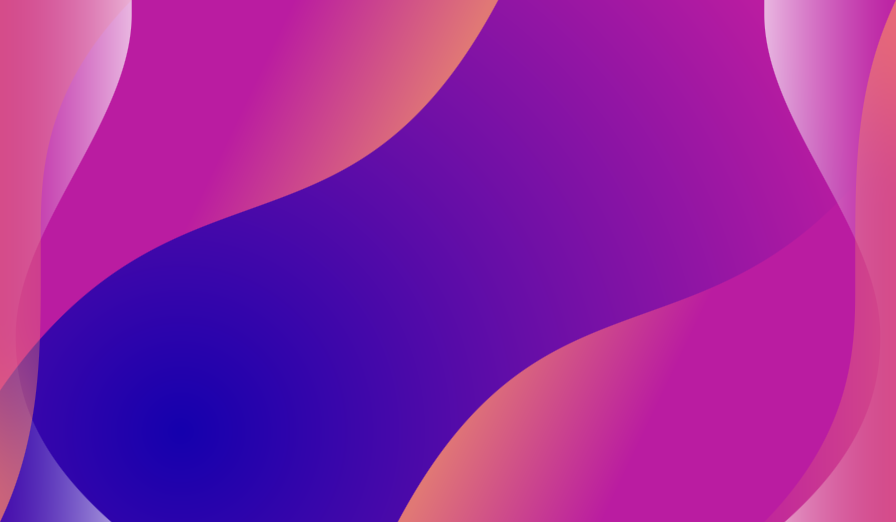
Write a Shadertoy shader that draws this background.

```glsl
// Flowing waves on a blue to magenta glow: two opaque blobs with orange rims,
// plus translucent orange and white veils at both sides. Each shape is a power
// curve; the second copy of each comes from a half turn or a mirror.

const vec2 SIZE = vec2(1.7143, 1.0);          // canvas in units of its height

const vec3 BLUE    = vec3(0.08, 0.00, 0.68);
const vec3 MAGENTA = vec3(0.73, 0.11, 0.63);
const vec3 RIM     = vec3(0.88, 0.47, 0.46);
const vec3 ORANGE  = vec3(0.95, 0.49, 0.42);
const vec3 WHITE   = vec3(1.0);

const vec2  GLOW_CENTER = vec2(0.346, 0.174);
const float GLOW_RADIUS = 1.38;

const vec2  BLOB_BEND  = vec2(0.469, 0.596);  // inflection of the blob edge
const float BLOB_SLOPE = 0.36;
const vec2  RIM_START  = vec2(0.435, 0.732);  // where the rim colour sets in
const vec2  RIM_DIR    = vec2(0.902, -0.431);
const float RIM_LENGTH = 0.34;

const float WAIST_X = 0.030;                  // white veil
const float WAIST_Y = 0.357;
const float CREST_X = 0.252;
const float CREST_Y = 0.973;
const float WHITE_ALPHA = 0.65;

const float VEIL_X = 0.078;                   // orange veil
const float VEIL_ALPHA = 0.46;

// Power of the positive part only
float rise(float x, float power) {
    return pow(max(x, 0.0), power);
}

// Antialiased coverage, one where the field is positive
float cover(float field) {
    return clamp(0.5 + field / max(fwidth(field), 1e-5), 0.0, 1.0);
}

// Opaque blob above an S-shaped edge
vec3 addBlob(vec3 color, vec2 p) {
    float d = p.x - BLOB_BEND.x;
    float edge = BLOB_BEND.y + BLOB_SLOPE * d
               + 2.337 * rise(d, 3.2) - 1.575 * rise(-d, 2.9);
    float rim = clamp(dot(p - RIM_START, RIM_DIR) / RIM_LENGTH, 0.0, 1.0);
    return mix(color, mix(MAGENTA, RIM, rim), cover(p.y - edge));
}

// Translucent orange strip, wide at the top and strongest at the bottom
vec3 addOrangeVeil(vec3 color, vec2 p) {
    float edge = VEIL_X + 0.174 * rise((p.y - 0.554) / 0.446, 2.5)
               - VEIL_X * rise(1.0 - p.y / 0.487, 3.0);
    float alpha = VEIL_ALPHA - 1.4 * p.x
                + 0.32 * (1.0 - smoothstep(0.0, 0.40, p.y));
    return mix(color, ORANGE, clamp(alpha, 0.06, 1.0) * cover(edge - p.x));
}

// White strip with a narrow waist, fading toward the canvas side
vec3 addWhiteVeil(vec3 color, vec2 p) {
    float edge = mix(WAIST_X, CREST_X, smoothstep(WAIST_Y, CREST_Y, p.y))
               + 0.183 * rise(1.0 - p.y / WAIST_Y, 2.2);
    float alpha = 0.03 + WHITE_ALPHA * rise(p.x / CREST_X, 1.3);
    return mix(color, WHITE, min(alpha, 0.7) * cover(edge - p.x));
}

void mainImage(out vec4 fragColor, in vec2 fragCoord) {
    vec2 p = fragCoord / iResolution.xy * SIZE;
    vec2 turned = SIZE - p;
    vec2 mirrored = vec2(SIZE.x - p.x, p.y);

    // Radial glow
    float glow = clamp(length(p - GLOW_CENTER) / GLOW_RADIUS, 0.0, 1.0);
    vec3 color = mix(BLUE, MAGENTA, glow);

    // Blobs, then the veils over them
    color = addBlob(color, p);
    color = addBlob(color, turned);
    color = addWhiteVeil(color, p);
    color = addWhiteVeil(color, mirrored);
    color = addOrangeVeil(color, p);
    color = addOrangeVeil(color, turned);

    fragColor = vec4(color, 1.0);
}
```
